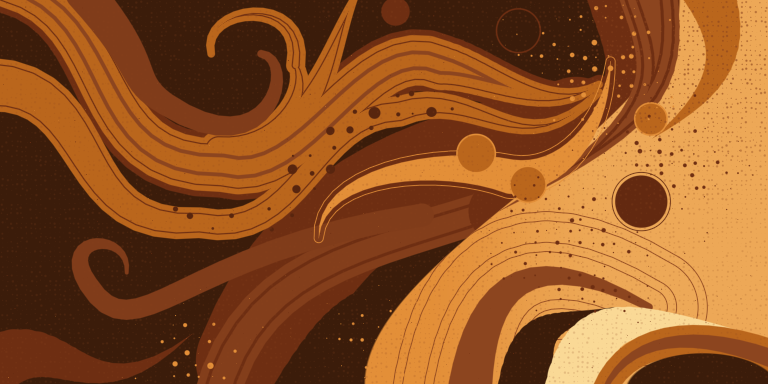
Write a WebGL 1 fragment shader that draws this background.

```glsl
precision highp float;
uniform vec2 u_resolution;

const vec3 DARK = vec3(.23, .11, .04);
const vec3 RUST = vec3(.43, .18, .07);
const vec3 SIENNA = vec3(.55, .27, .12);
const vec3 OCHRE = vec3(.73, .40, .11);
const vec3 AMBER = vec3(.89, .56, .22);
const vec3 TAN = vec3(.93, .66, .34);
const vec3 CREAM = vec3(.98, .85, .59);

vec2 hash2(vec2 p) {
  return fract(sin(p * mat2(127.1, 311.7, 269.5, 183.3)) * 43758.5);
}

// Antialiased fill of a signed distance
vec3 paint(vec3 base, vec3 color, float d) {
  return mix(color, base, smoothstep(-.8, .8, d * u_resolution.y));
}

// Cubic through four evenly timed points
vec2 curve(vec4 ab, vec4 cd, float t) {
  float u = 3. * t, v = u - 1., w = u - 2., z = u - 3.;
  return (cd.zw * u * v * w - ab.xy * v * w * z) / 6. + (ab.zw * u * w * z - cd.xy * u * v * z) / 2.;
}

// Distance to a brush stroke tapering between two radii
float stroke(vec2 p, vec4 ab, vec4 cd, float r0, float r1) {
  float best = 9.;
  vec2 a = ab.xy;
  for (int i = 1; i <= 16; i++) {
    float t = float(i) / 16.;
    vec2 b = curve(ab, cd, t), e = b - a;
    float h = clamp(dot(p - a, e) / dot(e, e), 0., 1.);
    best = min(best, length(p - a - e * h) - mix(r0, r1, t - (1. - h) / 16.));
    a = b;
  }
  return best;
}

float disc(vec2 p, float x, float y, float radius) {
  return length(p - vec2(x, y)) - radius;
}

// Cellular droplets; density sets both count and size
float dots(vec2 p, float scale, float density) {
  vec2 q = p * scale, cell = floor(q);
  vec2 center = .28 + .44 * hash2(cell + 7.);
  return (length(fract(q) - center) - .3 * (density - hash2(cell).x)) / scale;
}

float glow(vec2 p, float x, float y, float radius) {
  return smoothstep(0., -radius, disc(p, x, y, radius));
}

// Rust field, middle sweep and lower shadows
vec3 drawSweep(vec3 col, vec2 p) {
  float field = stroke(p, vec4(.66,.06, .88,.4), vec4(1.17,.57, 1.5,.68), .15, .12);
  float sweep = stroke(p, vec4(.56,-.05, .74,.24), vec4(1.04,.38, 1.4,.5), .06, .05);
  float shadow = stroke(p, vec4(.8,-.05, .88,.12), vec4(.96,.22, 1.1,.31), .1, 0.);
  float flame = stroke(p, vec4(-.03,.04, .13,.07), vec4(.28,.03, .5,.13), .08, 0.);
  col = paint(col, RUST, min(field, flame));
  col = paint(col, mix(RUST, SIENNA, .7), sweep);
  col = paint(col, RUST, abs(sweep + .025) - .004);
  return paint(col, DARK, shadow);
}

// Pale right side with nested arcs around the lower corner
vec3 drawRight(vec3 col, vec2 p) {
  float edge = .6 * (.95 + .82 * smoothstep(0., 1., p.y) - p.x);
  float fold = stroke(p, vec4(1.68,1.05, 1.71,.85), vec4(1.62,.67, 1.3,.45), .08, 0.);
  float streak = stroke(p, vec4(1.83,1.05, 1.88,.9), vec4(1.84,.77, 1.7,.64), .07, 0.);
  float arc = stroke(p, vec4(1.22,-.05, 1.27,.17), vec4(1.41,.28, 1.69,.2), .06, .01);
  float hollow = stroke(p, vec4(1.37,-.05, 1.39,.1), vec4(1.46,.16, 1.6,.2), .08, 0.);
  float crest = stroke(p, vec4(1.51,-.06, 1.54,.1), vec4(1.66,.16, 1.92,.13), .1, .01);
  float rim = stroke(p, vec4(1.56,-.05, 1.66,.08), vec4(1.83,.11, 2.05,.05), .03, .05);
  float contours = abs(abs(abs(arc - .09) - .04) - .012) - .001;
  col = paint(col, RUST, fold - .08);
  col = paint(col, mix(AMBER, TAN, smoothstep(1.1, 1.6, p.x)), edge);
  col = paint(col, SIENNA, fold);
  col = paint(col, RUST, abs(abs(fold + .03) - .014) - .004);
  col = paint(col, OCHRE, streak);
  col = paint(col, SIENNA, min(arc, max(contours, edge)));
  col = paint(col, DARK, hollow);
  col = paint(col, CREAM, crest);
  col = paint(paint(col, OCHRE, rim), SIENNA, rim + .025);
  return paint(col, DARK, .5 * disc(p * vec2(1, 2), 1.83, -.04, .2));
}

// Long golden ribbons, curls and the bright swoosh
vec3 drawRibbons(vec3 col, vec2 p) {
  float curl = stroke(p, vec4(.33,.29, .29,.36), vec4(.22,.35, .23,.26), .005, .025);
  curl = min(curl, stroke(p, vec4(.23,.26, .37,.2), vec4(.62,.31, 1.1,.44), .025, .03));
  float upper = stroke(p, vec4(.02,1.04, .22,.88), vec4(.34,.67, .58,.57), .06, .07);
  upper = min(upper, stroke(p, vec4(.58,.57, .78,.63), vec4(.96,.79, 1.15,.83), .07, .065));
  upper = min(upper, stroke(p, vec4(1.15,.83, 1.28,.79), vec4(1.42,.75, 1.56,.78), .065, .01));
  float lower = stroke(p, vec4(-.03,.78, .17,.68), vec4(.29,.5, .52,.42), .07, .04);
  lower = min(lower, stroke(p, vec4(.52,.42, .72,.47), vec4(.86,.62, 1.04,.71), .04, .04));
  lower = min(lower, stroke(p, vec4(1.04,.71, 1.22,.71), vec4(1.38,.67, 1.56,.76), .04, .01));
  float hook = stroke(p, vec4(.55,.86, .6,.95), vec4(.72,.95, .77,.83), .01, .025);
  hook = min(hook, stroke(p, vec4(.77,.83, .77,.74), vec4(.7,.65, .57,.61), .02, .05));
  float spike = stroke(p, vec4(.93,1.02, .88,.9), vec4(.83,.78, .75,.66), .008, .05);
  float coil = stroke(p, vec4(.68,.86, .72,.78), vec4(.64,.68, .43,.73), .01, .03);
  coil = min(coil, stroke(p, vec4(.43,.73, .37,.79), vec4(.33,.87, .22,1.02), .03, .05));
  float swoosh = stroke(p, vec4(.83,.38, .92,.51), vec4(1.12,.56, 1.33,.54), 0., .045);
  swoosh = min(swoosh, stroke(p, vec4(1.33,.54, 1.46,.58), vec4(1.55,.69, 1.59,.84), .045, 0.));
  vec3 clay = mix(RUST, SIENNA, .6);
  float gold = min(min(upper, lower), min(hook, spike));
  col = paint(paint(col, clay, curl), RUST, upper - .015);
  col = paint(paint(col, OCHRE, gold), RUST, abs(gold + .016) - .0015);
  col = paint(col, SIENNA, abs(upper + .045) - .005);
  col = paint(col, clay, coil);
  col = paint(col, AMBER, min(swoosh, abs(swoosh - .012) - .001));
  // Dark droplets follow the lower ribbon
  float wet = smoothstep(.06, -.02, lower) * smoothstep(.2, .7, p.x);
  return paint(col, RUST * .8, dots(p, 19., wet * step(p.x, 1.2)));
}

// Bubbles, droplets and fine grain
vec3 drawDetails(vec3 col, vec2 p) {
  float ring = abs(disc(p, 1.35, .92, .057)) - .002;
  col = paint(col, RUST, min(ring, disc(p, 1.03, .97, .037)));
  float bubble = min(disc(p, 1.24, .6, .05), disc(p, 1.375, .52, .047));
  bubble = min(bubble, disc(p, 1.695, .69, .042));
  col = paint(paint(col, OCHRE, bubble), AMBER, abs(bubble) - .002);
  float eye = disc(p, 1.67, .475, .068);
  col = paint(col, RUST * .9, min(eye, abs(eye - .008) - .001));
  float bright = max(glow(p, 1.55, .83, .35), max(glow(p, .52, .05, .25), glow(p, 1., .07, .25)));
  col = paint(col, AMBER, dots(p, 30., .9 * bright));
  float shade = max(glow(p, 1.5, .36, .35), glow(p, 1.75, .6, .3));
  col = paint(col, RUST, dots(p, 34., .1 + .7 * shade));
  return mix(col, paint(col, SIENNA, dots(p, 80., .8)), .2 + .5 * glow(p, 1.85, .85, .5));
}

void main() {
  vec2 p = gl_FragCoord.xy / u_resolution * vec2(2, 1);
  vec3 col = drawRight(drawSweep(DARK, p), p);
  gl_FragColor = vec4(drawDetails(drawRibbons(col, p), p), 1);
}
```
